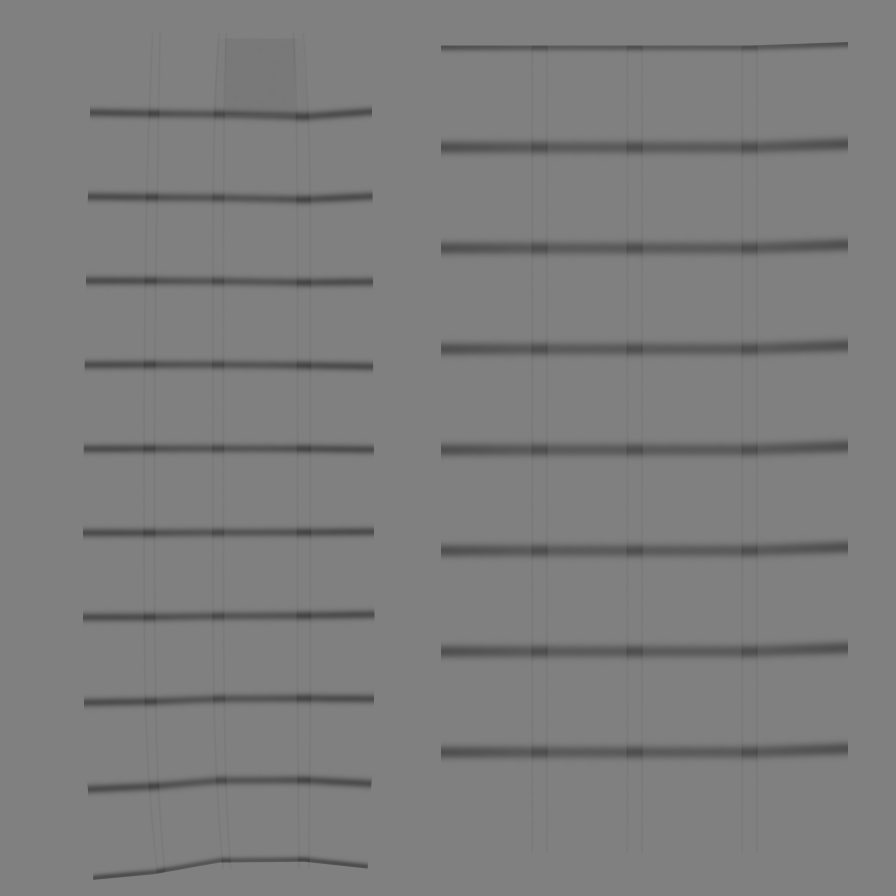
Write a WebGL 2 fragment shader that draws this texture map.

```glsl
#version 300 es
precision highp float;
// Grey height map of two strapped panels: ten bowed grooves left, eight wider grooves right.
uniform vec2 u_resolution;
out vec4 fragColor;

const float GRID = 768.0; // layout units across the canvas, y pointing down

// 1 between lo and hi, with edges softened by aa
float band(float v, float lo, float hi, float aa) {
    return smoothstep(lo - aa, lo + aa, v) * (1.0 - smoothstep(hi - aa, hi + aa, v));
}

float ramp(float lo, float hi, float v) {
    return clamp((v - lo) / (hi - lo), 0.0, 1.0);
}

// Piecewise straight bend through the panel ends and the three straps
float bend(float x, float a, float b, float c, float d, float e) {
    float y = mix(a, b, ramp(75.0, 132.0, x));
    y = mix(y, c, ramp(132.0, 188.0, x));
    y = mix(y, d, ramp(188.0, 261.0, x));
    return mix(y, e, ramp(261.0, 320.0, x));
}

// Centre of a left strap: curved near the top and the bottom
float leftStrap(int k, float y) {
    float up = ramp(400.0, 27.0, y);
    float down = pow(ramp(400.0, 745.0, y), 4.0);
    if (k == 0) return 128.0 + 6.0 * up * up + 10.0 * down;
    if (k == 1) return 187.0 + 4.0 * pow(up, 6.0) + 7.5 * down;
    return 260.5 - 5.0 * pow(up, 6.0);
}

float rightStrap(int k) {
    return k == 0 ? 462.5 : k == 1 ? 544.0 : 642.5;
}

// x: faint strap borders, y: strap interior
vec2 strapMask(float x, float centre, float halfWidth, float aa) {
    float d = abs(x - centre);
    float border = exp(-pow((d - halfWidth) / 0.9, 2.0));
    return vec2(border, 1.0 - smoothstep(halfWidth - aa, halfWidth + 1.0 + aa, d));
}

float leftPanel(vec2 p, float aa) {
    // Straps
    vec2 strap = vec2(0.0);
    float ends = ramp(140.0, 30.0, p.y) + ramp(600.0, 745.0, p.y);
    for (int k = 0; k < 3; k++) {
        float halfWidth = (k == 2 ? 5.5 : 4.5) - 1.3 * ends;
        strap += strapMask(p.x, leftStrap(k, p.y), halfWidth, aa);
    }
    float depth = 0.022 * strap.x * band(p.y, 28.0, 745.0, aa);

    // Shaded flap above the first groove
    float flare = 5.0 * ramp(33.0, 97.0, p.y);
    float flapY = band(p.y, 33.0, 98.0, aa);
    depth += flapY * (0.010 * band(p.x, 187.0 - flare, 259.0 + flare, aa)
                    + 0.018 * band(p.x, 193.0, 253.0, aa));

    // Grooves, sagging at the top and bowing strongly at the bottom
    float row = clamp(round((p.y - 97.5) / 71.8), 0.0, 9.0);
    float sag = max(1.0 - row / 3.5, 0.0);
    float bow = pow(row / 9.0, 6.0);
    float y = 97.5 + 71.8 * row
        + sag * bend(p.x, -1.0, -0.4, 0.2, 2.5, -0.5)
        + bow * bend(p.x, 9.5, 4.5, -5.5, -6.5, -1.5)
        + sin(row * 1.05 - 1.6) * bend(p.x, 0.0, -0.3, -0.3, 0.0, 1.4);
    float d = p.y - y;
    float high = ramp(530.0, 97.0, p.y), low = ramp(530.0, 745.0, p.y);
    float span = band(p.x, 71.0 + 6.0 * high * high + 9.0 * low * low,
                      321.0 - 2.0 * high - 6.0 * low * low, 0.5 * aa);
    float cut = row > 8.5 ? 1.0 - smoothstep(1.5 - aa, 1.5 + aa, d) : 1.0;
    float side = 1.0 - band(p.x, 132.0, 261.0, 40.0);
    float groove = exp(-pow(d / (row > 8.5 ? 3.0 : 3.9), 2.0));
    return depth + groove * span * cut * (0.165 + 0.035 * side + 0.045 * strap.y);
}

float rightPanel(vec2 p, float aa) {
    // Straps
    vec2 strap = vec2(0.0);
    for (int k = 0; k < 3; k++)
        strap += strapMask(p.x, rightStrap(k), 6.3, aa);
    float depth = 0.022 * strap.x * band(p.y, 41.0, 731.0, aa);

    // Grooves, tilted upward past the last strap; the first is cut off above
    float row = clamp(round((p.y - 40.0) / 86.4), 0.0, 7.0);
    float d = p.y - (40.0 + 86.4 * row - 3.0 * ramp(643.0, 727.0, p.x));
    float cut = row < 0.5 ? smoothstep(-1.0 - aa, -1.0 + aa, d) : 1.0;
    float span = band(p.x, 378.0, 727.0, 0.5 * aa);
    float side = ramp(460.0, 378.0, p.x) + ramp(645.0, 727.0, p.x);
    float groove = exp(-pow(abs(d) / (row < 0.5 ? 3.8 : 5.6), 2.2));
    return depth + groove * span * cut * (0.145 + 0.045 * side + 0.045 * strap.y);
}

void main() {
    vec2 uv = gl_FragCoord.xy / u_resolution;
    vec2 p = vec2(uv.x, 1.0 - uv.y) * GRID;
    float aa = 0.7 * GRID / min(u_resolution.x, u_resolution.y);

    // Barely visible mottling of the flat ground
    float mottle = sin(p.x * 0.31 + 2.0 * sin(p.y * 0.17)) * sin(p.y * 0.27 + sin(p.x * 0.13));
    float grey = 0.502 + 0.002 * mottle;

    grey -= p.x < 350.0 ? leftPanel(p, aa) : rightPanel(p, aa);
    fragColor = vec4(vec3(grey), 1.0);
}
```
